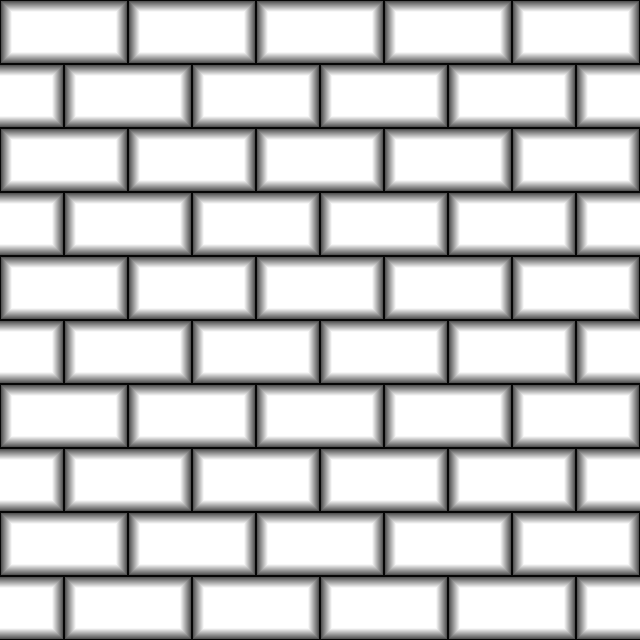
This pattern is drawn by a three.js fragment shader. Its source:

```glsl
// White bevelled bricks in running bond, 5 across and 10 rows high.
// Each brick shades by distance to its nearest edge, so bevels meet in mitred
// corners; a thin soft black joint follows the same distance.

varying vec2 vUv;

// Distance to the nearest edge of the enclosing brick, in canvas units
float brickEdgeDistance(vec2 uv) {
  vec2 grid = uv * vec2(5.0, 10.0);
  // Even rows, counted from the bottom, shift by half a brick
  grid.x += 0.5 * (1.0 - mod(floor(grid.y), 2.0));
  vec2 cell = fract(grid);
  vec2 edge = min(cell, 1.0 - cell) * vec2(0.2, 0.1);
  return min(edge.x, edge.y);
}

void main() {
  float edgeDistance = brickEdgeDistance(vUv);

  // Linear bevel from dark grey at the rim to the flat white face
  float bevel = mix(0.25, 1.0, clamp(edgeDistance / 0.0188, 0.0, 1.0));

  // Black joint, softened by at least half a pixel on either side
  float softness = max(0.0011, 0.5 * fwidth(vUv.x));
  float joint = smoothstep(0.0015 - softness, 0.0015 + softness, edgeDistance);

  gl_FragColor = vec4(vec3(bevel * joint), 1.0);
}
```
